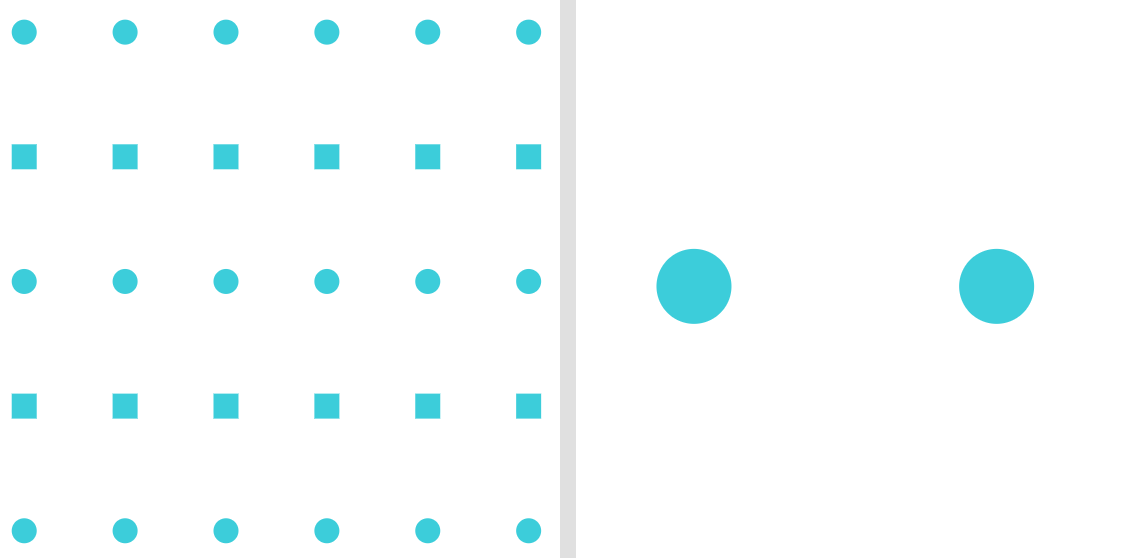
Left: the whole. Right: its middle third, enlarged.
A Shadertoy shader for this pattern:

```glsl
// Sparse grid of small turquoise marks on white: rows of discs alternate
// with rows of squares. Each pixel finds its grid cell, then takes the
// distance to the disc or square at that cell's centre.

float discDistance(vec2 p, float radius) {
    return length(p) - radius;
}

float squareDistance(vec2 p, float halfSide) {
    vec2 d = abs(p) - halfSide;
    return length(max(d, 0.0)) + min(max(d.x, d.y), 0.0);
}

void mainImage(out vec4 fragColor, in vec2 fragCoord) {
    // One unit is the canvas height
    vec2 p = fragCoord / iResolution.y;
    float pixel = 1.0 / iResolution.y;

    // Grid six across and five down, starting from the lower left mark
    vec2 spacing = vec2(0.1808, 0.2234);
    vec2 grid = (p - vec2(0.0434, 0.0488)) / spacing;
    vec2 cell = floor(grid + 0.5);
    vec2 local = (grid - cell) * spacing;

    // Even rows hold discs, odd rows hold squares
    float halfSize = 0.0224;
    bool isDiscRow = mod(cell.y, 2.0) < 0.5;
    float d = isDiscRow ? discDistance(local, halfSize)
                        : squareDistance(local, halfSize);

    // Flat fill with an edge one pixel wide
    float coverage = clamp(0.5 - d / pixel, 0.0, 1.0);
    vec3 turquoise = vec3(0.235, 0.804, 0.855);
    fragColor = vec4(mix(vec3(1.0), turquoise, coverage), 1.0);
}
```
